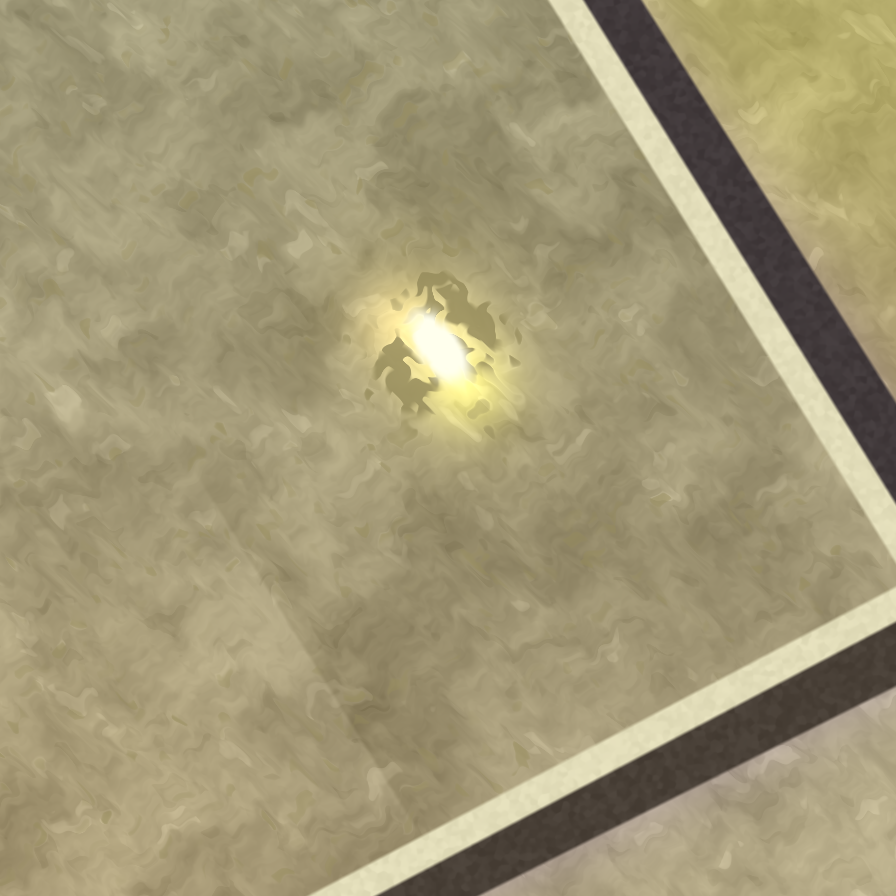
Reproduce this texture procedurally as a WebGL 1 fragment shader.

```glsl
precision highp float;
// Mottled stone floor crossed by two pale-and-dark border strips, with a lamp glint.
// Soft cellular noise, bent by layered sines, gives the stains and flakes;
// signed line distances place the strips and the faint seam.

uniform vec2 u_resolution;

vec2 hash2(vec2 p) {
  vec3 q = fract(vec3(p.xyx) * vec3(0.1031, 0.1030, 0.0973));
  q += dot(q, q.yzx + 33.33);
  return fract((q.xx + q.yz) * q.zy);
}

// Cellular noise: random cell values blended by distance; sharpness sets the edges.
float cells(vec2 p, float sharpness) {
  vec2 base = floor(p);
  vec2 local = p - base;
  float sum = 0.0;
  float total = 0.0001;
  for (int j = -1; j <= 1; j++) {
    for (int i = -1; i <= 1; i++) {
      vec2 cell = vec2(float(i), float(j));
      vec2 rnd = hash2(base + cell + 57.0);
      vec2 d = cell + rnd - local;
      float weight = exp(-sharpness * dot(d, d));
      sum += weight * hash2(base + cell + 131.0).y;
      total += weight;
    }
  }
  return sum / total;
}

// Layered sines that make cell borders ragged.
vec2 bend(vec2 p) {
  vec2 w = 0.012 * sin(p.yx * vec2(31.0, 27.0) + vec2(1.3, 4.1));
  w += 0.006 * sin((p.yx + w) * vec2(83.0, 71.0) + p * 40.0);
  return p + w + 0.003 * sin(p.yx * vec2(197.0, 223.0) + p * 90.0);
}

// Centred on zero.
float mottle(vec2 p) {
  float sum = 0.0;
  float amp = 0.38;
  float freq = 9.0;
  for (int i = 0; i < 5; i++) {
    sum += amp * (cells(p * freq + float(i) * 17.0, 7.0) - 0.5);
    freq *= 2.0;
    amp *= 0.74;
  }
  return sum;
}

// Signed distance to the line a-b, positive on its left.
float lineSide(vec2 p, vec2 a, vec2 b) {
  vec2 d = normalize(b - a);
  return dot(p - a, vec2(-d.y, d.x));
}

float edge(float d, float blur) {
  return smoothstep(-blur, blur, d);
}

float blob(vec2 p, vec2 center, vec2 radius, vec2 axis) {
  vec2 d = p - center;
  vec2 q = vec2(dot(d, axis), dot(d, vec2(-axis.y, axis.x))) / radius;
  return exp(-dot(q, q));
}

vec3 floorColor(vec2 p, float stain) {
  vec3 c = mix(vec3(0.645, 0.595, 0.465), vec3(0.655, 0.630, 0.500), p.y);
  c -= 0.050 * blob(p, vec2(0.58, 0.68), vec2(0.36, 0.42), vec2(1.0, 0.0));
  c += vec3(0.018, 0.012, 0.0) * blob(p, vec2(0.05, 0.10), vec2(0.35), vec2(1.0, 0.0));
  return c + stain * vec3(0.23, 0.23, 0.21);
}

// Worn seam: lighter on its left, fading out at both ends.
float seam(vec2 p) {
  float d = lineSide(p, vec2(0.456, 0.089), vec2(0.234, 0.447));
  float span = smoothstep(0.05, 0.12, p.y) * (1.0 - smoothstep(0.38, 0.52, p.y));
  return span * (edge(d, 0.003) - 0.5) * exp(-abs(d) * 14.0);
}

vec3 addGlint(vec3 c, vec2 p, float ragged) {
  vec2 axis = vec2(0.58, -0.81);
  vec2 center = vec2(0.490, 0.612);
  c += vec3(0.13, 0.12, 0.06) * blob(p, center, vec2(0.13, 0.11), axis);
  c += vec3(0.24, 0.23, 0.13) * blob(p, center, vec2(0.075, 0.055), axis);
  c += vec3(0.17, 0.18, 0.02) * blob(p, vec2(0.525, 0.565), vec2(0.048), axis);
  c += vec3(0.15, 0.12, 0.06) * blob(p, vec2(0.440, 0.640), vec2(0.045), axis);
  // Ragged dull patches on both sides of the core.
  float dull = blob(p, vec2(0.520, 0.648), vec2(0.055, 0.024), vec2(0.68, -0.73));
  dull = max(dull, blob(p, vec2(0.447, 0.575), vec2(0.038, 0.026), axis));
  c = mix(c, vec3(0.59, 0.55, 0.36), 0.85 * edge(dull - 0.42 + ragged * 0.9, 0.12));
  float core = blob(p, center, vec2(0.044, 0.023), axis);
  return mix(c, vec3(1.0, 1.0, 0.93), smoothstep(0.15, 0.65, core + ragged * 0.2));
}

// Pale band, dark band, then the floor beyond; distances grow outward.
vec3 strip(vec3 c, vec3 dark, vec3 beyond, vec3 dist, float grain, float blur) {
  c = mix(c, vec3(0.885, 0.865, 0.725) + grain * 0.05, edge(dist.x, blur));
  c = mix(c, dark + grain * 0.05, edge(dist.y, blur));
  beyond += vec3(0.0, -0.015, 0.07) * exp(-max(dist.z, 0.0) * 32.0);
  return mix(c, beyond, edge(dist.z, blur));
}

void main() {
  vec2 p = gl_FragCoord.xy / u_resolution;
  float blur = max(0.0025, 0.8 / min(u_resolution.x, u_resolution.y));
  vec2 q = bend(p);
  float stain = mottle(q);
  float ragged = cells(q * 75.0, 9.0) - 0.5;
  float grain = cells(p * 150.0, 6.0) - 0.5;

  vec3 ground = floorColor(p, stain);
  float flake = cells(q * vec2(26.0, 38.0) + 9.0, 16.0) + 0.25 * ragged;
  ground += 0.055 * smoothstep(0.86, 1.0, flake) - 0.03 * smoothstep(0.16, 0.02, flake);
  vec3 c = addGlint(ground + 0.07 * seam(p), p, ragged);

  vec3 low = vec3(lineSide(p, vec2(1.0, 0.345), vec2(0.344, 0.0)),
                  lineSide(p, vec2(1.0, 0.306), vec2(0.419, 0.0)),
                  lineSide(p, vec2(1.0, 0.234), vec2(0.534, 0.0)));
  c = strip(c, vec3(0.285, 0.250, 0.215), ground + vec3(0.03, 0.035, 0.03), low, grain, blur);

  vec3 right = vec3(lineSide(p, vec2(0.612, 1.0), vec2(1.0, 0.372)),
                    lineSide(p, vec2(0.651, 1.0), vec2(1.0, 0.4375)),
                    lineSide(p, vec2(0.716, 1.0), vec2(1.0, 0.551)));
  vec3 warm = mix(vec3(0.02, 0.0, -0.06), vec3(0.095, 0.085, -0.04), smoothstep(0.6, 0.95, p.y));
  c = strip(c, vec3(0.255, 0.225, 0.230), ground + warm, right * vec3(1.0), grain, blur);

  gl_FragColor = vec4(clamp(c, 0.0, 1.0), 1.0);
}
```
